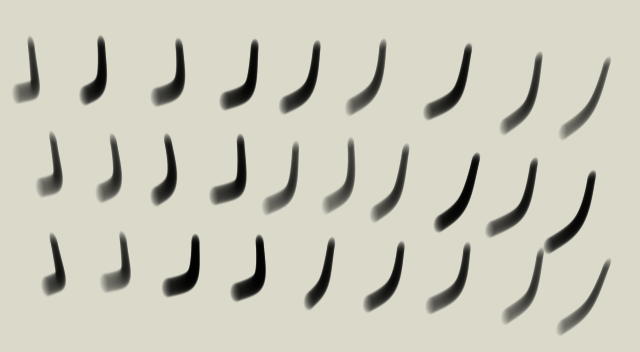
This pattern is drawn by a WebGL 2 fragment shader. Its source:

```glsl
#version 300 es
precision highp float;

uniform vec2 u_resolution;
out vec4 fragColor;

const vec2 TILE = vec2(182.0, 100.0);
const vec3 PAPER = vec3(0.855, 0.85, 0.793);
const vec3 INK = vec3(0.005, 0.005, 0.004);
const int STAMPS = 54;

float hash(float n) {
    return fract(sin(n * 12.9898 + 4.17) * 43758.5);
}

// Leg and tail joined by a rounded corner; t runs from tip to tail end.
vec2 hookPath(float t, vec2 leg, vec2 tail, float corner) {
    float q = t - 0.7;
    float along = 0.5 * (q + sqrt(q * q + corner * corner));
    return leg * (t - along) / 0.7 + tail * along / 0.3;
}

// Ink left by overlapping translucent stamps of a slanted oval nib.
// d is measured from the tip, y down; u is the place along the row.
float hookInk(vec2 d, float u, float seed, float shrink) {
    float reach = hash(seed + 1.0);
    vec2 leg = vec2(mix(2.4, -3.4, u) + 1.8 * (hash(seed + 2.0) - 0.5),
                    mix(13.4, 15.6, u) - shrink);
    vec2 tail = vec2(-mix(3.8, 7.4, reach) - 2.2 * u,
                     0.3 + 3.4 * u + 1.6 * (1.0 - reach));
    float corner = 0.04 + 0.14 * hash(seed + 3.0) + 0.14 * u;
    float load = hash(seed + 4.0);
    float opacity = mix(0.12, 0.36, load * load);
    float slant = 1.3 * leg.x / leg.y;
    float bow = 1.1 * (hash(seed + 5.0) - 0.3);
    vec2 nib = vec2(mix(1.25, 1.5, load), mix(2.65, 2.2, u));

    float clear = 1.0;
    for (int i = 0; i < STAMPS; i++) {
        float t = float(i) / float(STAMPS - 1);
        vec2 e = d - hookPath(t, leg, tail, corner);
        e.x -= bow * sin(3.14159 * t) + slant * e.y * (1.0 - 0.6 * t);
        float r = length(e / (nib * mix(0.78, 1.08, smoothstep(0.0, 0.8, t))));
        float strength = opacity * mix(1.0, 0.8, smoothstep(0.75, 1.0, t));
        clear *= 1.0 - strength * smoothstep(1.14, 0.78, r);
    }
    return 1.0 - clear;
}

void main() {
    vec2 p = gl_FragCoord.xy / u_resolution * TILE;
    p.y = TILE.y - p.y;

    float bare = 1.0;
    for (int row = 0; row < 3; row++) {
        // The middle row holds ten hooks, the outer rows nine.
        float middle = row == 1 ? 1.0 : 0.0;
        int count = row == 1 ? 10 : 9;
        float first = row == 0 ? 8.8 : 15.2;
        float last = mix(173.2, 168.8, middle);
        for (int i = 0; i < count; i++) {
            float u = float(i) / float(count - 1);
            float seed = float(row) * 97.0 + float(i) * 7.3;
            // Rows sag towards the right.
            vec2 tip = vec2(mix(first, last, u), 12.0 + 28.2 * float(row));
            tip.x += 5.0 * (hash(seed + 6.0) - 0.5) * sin(3.14159 * u);
            tip.y += 2.0 * (hash(seed + 7.0) - 0.5);
            tip.y += mix(6.0, 9.5, middle) * u * u * u;
            // Wrapped offset, so hooks carry over the tile edges.
            vec2 d = mod(p - tip + 0.5 * TILE, TILE) - 0.5 * TILE;
            if (abs(d.x + 3.0) > 15.0 || abs(d.y - 11.0) > 17.0) continue;
            bare *= 1.0 - hookInk(d, u, seed, row == 2 ? 1.6 : 0.0);
        }
    }
    fragColor = vec4(mix(INK, PAPER, bare), 1.0);
}
```
